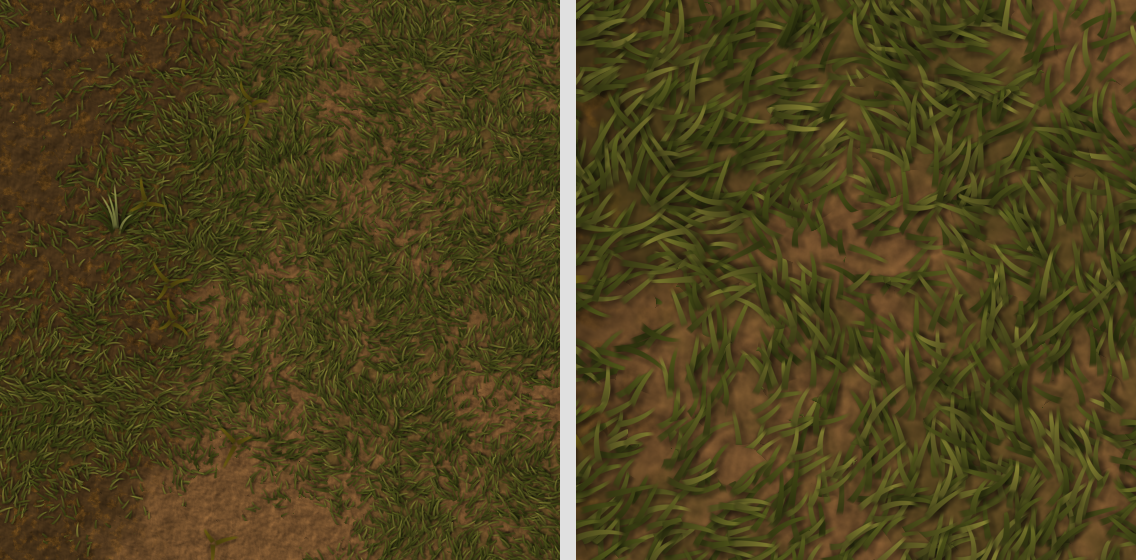
Left: the whole. Right: its middle third, enlarged.
Reproduce this texture procedurally as a WebGL 1 fragment shader.

```glsl
precision highp float;
uniform vec2 u_resolution;

const vec3 DRY_SOIL = vec3(0.44, 0.305, 0.17);
const vec3 WET_MUD = vec3(0.27, 0.19, 0.095);
const vec3 DEBRIS = vec3(0.39, 0.26, 0.09);
const vec3 UNDERGROWTH = vec3(0.26, 0.24, 0.08);
const vec3 DARK_GRASS = vec3(0.25, 0.28, 0.075);
const vec3 LIGHT_GRASS = vec3(0.49, 0.47, 0.19);
const vec3 BROAD_LEAF = vec3(0.37, 0.32, 0.06);
const vec3 PALE_BLADE = vec3(0.52, 0.53, 0.27);
const float UP = 1.5708;

vec4 hash4(vec2 p) {
  vec4 q = fract(p.xyxy * vec4(0.1031, 0.1030, 0.0973, 0.1099));
  q += dot(q, q.wzxy + 33.33);
  return fract((q.xxyz + q.yzzw) * q.zywx);
}

float cornerSlope(vec2 cell, vec2 offset) {
  return dot(hash4(cell).xy * 2.0 - 1.0, offset);
}

float gradientNoise(vec2 p) {
  vec2 i = floor(p), f = fract(p);
  vec2 s = f * f * f * (f * (f * 6.0 - 15.0) + 10.0);
  vec2 e = vec2(1.0, 0.0);
  float low = mix(cornerSlope(i, f), cornerSlope(i + e, f - e), s.x);
  float high = mix(cornerSlope(i + e.yx, f - e.yx), cornerSlope(i + e.xx, f - e.xx), s.x);
  return mix(low, high, s.y);
}

float fbm(vec2 p) {
  float sum = 0.0, gain = 1.0;
  for (int i = 0; i < 4; i++) {
    sum += gain * gradientNoise(p);
    p = mat2(1.6, 1.2, -1.2, 1.6) * p + 7.3;
    gain *= 0.55;
  }
  return sum;
}

float spot(vec2 p, vec2 center, vec2 radius) {
  vec2 q = (p - center) / radius;
  return exp(-dot(q, q));
}

// Share of the ground that is overgrown, with bare clearings
float grassCover(vec2 p) {
  float cover = 0.80 + 0.55 * fbm(p * 9.0) + 0.3 * gradientNoise(p * 26.0);
  cover -= 0.95 * spot(p, vec2(0.0, 0.70), vec2(0.22, 0.25));
  cover -= 0.70 * spot(p, vec2(0.20, 0.97), vec2(0.20, 0.13));
  cover -= 0.95 * spot(p, vec2(0.40, 0.03), vec2(0.24, 0.19));
  cover -= 0.70 * spot(p, vec2(0.02, 0.03), vec2(0.25, 0.12));
  cover -= 0.65 * spot(p, vec2(0.97, 0.27), vec2(0.14, 0.07));
  cover -= 0.40 * spot(p, vec2(0.28, 0.43), vec2(0.18, 0.08));
  cover -= 0.30 * spot(p, vec2(0.72, 0.68), vec2(0.09, 0.15));
  return cover + 0.25 * spot(p, vec2(0.16, 0.22), vec2(0.12, 0.07));
}

vec3 ground(vec2 p) {
  vec2 warped = p + 0.006 * vec2(gradientNoise(p * 40.0), gradientNoise(p * 40.0 + 31.0));
  float relief = fbm(warped * 32.0);
  float light = relief - fbm((warped + vec2(0.003, -0.004)) * 32.0);
  float edge = 0.22 + 0.4 * p.y - 0.2 * p.y * p.y;
  float wet = 1.0 - smoothstep(-0.08, 0.08, p.x - edge + 0.12 * fbm(p * 8.0));
  float grit = fbm(p * 110.0 + 9.0);
  vec3 dry = DRY_SOIL * (1.0 + 0.45 * light + 0.16 * grit + 0.15 * relief);
  float lumps = smoothstep(0.0, 0.3, fbm(warped * 45.0 + 5.0));
  vec3 mud = mix(WET_MUD, DEBRIS * (0.9 + 0.5 * grit), lumps * 0.75);
  mud *= 1.0 + 0.45 * light + 0.2 * relief;
  return mix(dry, mud, wet);
}

// Bent, tapered blade about its middle, with a soft shadow beside it
vec3 paintBlade(vec3 under, vec2 d, float angle, vec2 size, float bend, vec3 tint, float px) {
  vec2 dir = vec2(cos(angle), sin(angle));
  float t = dot(d, dir) / size.x + 0.5;
  float across = dot(d, vec2(-dir.y, dir.x)) + bend * size.x * (t - 0.5) * (t - 0.5);
  float w = size.y * (1.0 - 0.6 * t);
  float ends = smoothstep(0.0, 0.15, t) * (1.0 - smoothstep(0.75, 1.0, t));
  float mask = ends * (1.0 - smoothstep(w - px, w + px, abs(across)));
  float shadow = ends * (1.0 - smoothstep(w, w * 3.0 + px, abs(across + w)));
  return mix(under * (1.0 - 0.2 * shadow), tint * (0.7 + 0.5 * t), mask);
}

vec3 paintGrass(vec3 color, vec2 p, float cover, float px) {
  const float GRID = 26.0;
  for (int layer = 0; layer < 24; layer++) {
    float seed = float(layer);
    vec2 shift = hash4(vec2(seed, 3.7)).xy;
    vec2 q = p * GRID + shift;
    for (int k = 0; k < 4; k++) {
      vec2 cell = floor(q - 0.5) + vec2(mod(float(k), 2.0), floor(float(k) * 0.5));
      vec4 place = hash4(cell + seed * 17.3);
      float grown = smoothstep(-0.06, 0.06, cover - place.z);
      if (grown <= 0.0) continue;
      vec4 look = hash4(cell * 1.7 + seed * 29.1 + 50.0);
      vec2 middle = cell + place.xy;
      vec4 clump = hash4(floor((middle - shift) * 0.7) + 90.0);
      float angle = UP + (clump.x - 0.5) * 2.8 + (look.x - 0.5) * 1.5;
      vec2 size = vec2(mix(0.5, 0.92, look.y) * grown, 0.055) / GRID;
      float tone = 0.75 * look.z * look.z + 0.25 * clump.y;
      vec3 tint = mix(DARK_GRASS, LIGHT_GRASS, tone) * mix(0.8, 1.1, place.w);
      color = paintBlade(color, (q - middle) / GRID, angle, size, look.w - 0.5, tint, px);
    }
  }
  return color;
}

// Blades fanning out from one root; a few are pale
vec3 paintTuft(vec3 color, vec2 p, vec2 root, float px) {
  for (int i = 0; i < 16; i++) {
    vec4 h = hash4(vec2(float(i), 61.0));
    float angle = UP + (h.x - 0.5) * 2.2;
    float len = mix(0.04, 0.09, h.y);
    vec2 middle = root + 0.5 * len * vec2(cos(angle), sin(angle));
    vec3 tint = mix(DARK_GRASS * 0.8, PALE_BLADE, step(0.78, h.z));
    color = paintBlade(color, p - middle, angle, vec2(len, 0.0028), (0.5 - h.x) * 1.8, tint, px);
  }
  return color;
}

vec3 paintBroadPlants(vec3 color, vec2 p, float px) {
  for (int i = 0; i < 7; i++) {
    vec4 h = hash4(vec2(float(i), 12.0));
    vec2 root = vec2(0.05 + 0.4 * h.x, (float(i) + h.y) / 7.0);
    for (int j = 0; j < 3; j++) {
      float angle = 6.2832 * h.z + float(j) * 1.9;
      float len = mix(0.03, 0.055, fract(h.w + float(j) * 0.37));
      vec2 middle = root + 0.5 * len * vec2(cos(angle), sin(angle));
      color = paintBlade(color, p - middle, angle, vec2(len, 0.0045), h.w - 0.2, BROAD_LEAF, px);
    }
  }
  return color;
}

void main() {
  vec2 p = gl_FragCoord.xy / u_resolution.y;
  float px = 0.8 / u_resolution.y;
  float cover = grassCover(p);
  float growth = smoothstep(0.35, 1.0, cover + 0.35 * gradientNoise(p * 60.0));
  vec3 color = mix(ground(p), UNDERGROWTH, 0.5 * growth);
  color = paintGrass(color, p, cover, px);
  color = paintTuft(color, p, vec2(0.21, 0.59), px);
  color = paintBroadPlants(color, p, px);
  gl_FragColor = vec4(color, 1.0);
}
```
